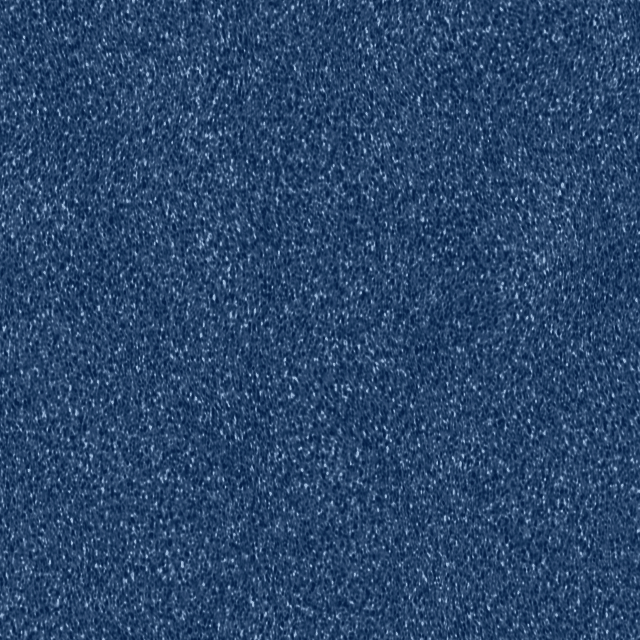
Give the GLSL for this texture, as a three.js fragment shader.

```glsl
// Blue denim-like cloth with fine, pale, upright flecks over a dark ground.
varying vec2 vUv;

// Tones from deep shade to brightest fleck
const vec3 SHADE   = vec3(0.02, 0.12, 0.27);
const vec3 DEEP    = vec3(0.05, 0.16, 0.31);
const vec3 NAVY    = vec3(0.10, 0.22, 0.36);
const vec3 BLUE    = vec3(0.16, 0.27, 0.42);
const vec3 STEEL   = vec3(0.22, 0.33, 0.47);
const vec3 PALE    = vec3(0.29, 0.41, 0.55);
const vec3 FLECK   = vec3(0.42, 0.53, 0.68);
const vec3 GLINT   = vec3(0.62, 0.73, 0.85);

// Cells across and up the canvas for each layer
const vec2 GRAIN_CELLS  = vec2(172.0, 84.0);
const vec2 FINE_CELLS   = vec2(245.0, 155.0);
const vec2 STREAK_CELLS = vec2(85.0, 32.0);
const vec2 PATCH_CELLS  = vec2(7.0, 5.0);

// Layer strengths
const float GRAIN_WEIGHT  = 0.76;
const float FINE_WEIGHT   = 0.69;
const float STREAK_WEIGHT = 0.15;
const float PATCH_WEIGHT  = 0.09;

// Lean of the fibres and its slow wander
const float LEAN         = 0.05;
const float WANDER       = 0.005;
const float WANDER_CELLS = 4.0;

// Dark rim round each splat, which evens out the broad tone
const float RIM = 2.9;
// Scales the summed splats to unit deviation
const float SPLAT_GAIN = 2.34;

vec3 hash3(vec2 cell) {
  vec3 p = fract(vec3(cell.xyx) * vec3(0.1031, 0.1030, 0.0973));
  p += dot(p, p.yxz + 33.33);
  return fract((p.xxy + p.yzz) * p.zyx);
}

// One rimmed splat of random place and sign
float splat(vec2 toCell, vec3 rnd) {
  vec2 offset = toCell - rnd.xy;
  float distSq = min(1.0, dot(offset, offset));
  float falloff = (1.0 - distSq) * (1.0 - distSq);
  return (rnd.z * 2.0 - 1.0) * falloff * (1.0 - RIM * distSq);
}

// Two splats per cell, summed over the neighbouring cells
float splatNoise(vec2 p, float seed) {
  vec2 cell = floor(p);
  float total = 0.0;
  for (int j = -1; j <= 1; j++) {
    for (int i = -1; i <= 1; i++) {
      vec2 neighbour = cell + vec2(float(i), float(j));
      total += splat(p - neighbour, hash3(neighbour + seed));
      total += splat(p - neighbour, hash3(neighbour + seed + 907.0));
    }
  }
  return total * SPLAT_GAIN;
}

// Bends the fibres gently away from upright
vec2 leanFibres(vec2 uv) {
  float drift = splatNoise(uv * WANDER_CELLS, 71.0);
  return uv + vec2(LEAN * uv.y + WANDER * drift, 0.0);
}

// Height in deviations from the mean to cloth tone
vec3 clothTone(float height) {
  vec3 tone = mix(SHADE, DEEP, clamp((height + 2.6) / 1.1, 0.0, 1.0));
  tone = mix(tone, NAVY,  clamp((height + 1.5) / 0.9, 0.0, 1.0));
  tone = mix(tone, BLUE,  clamp((height + 0.6) / 0.76, 0.0, 1.0));
  tone = mix(tone, STEEL, clamp((height - 0.16) / 0.68, 0.0, 1.0));
  tone = mix(tone, PALE,  clamp((height - 0.84) / 0.6, 0.0, 1.0));
  tone = mix(tone, FLECK, clamp((height - 1.44) / 0.61, 0.0, 1.0));
  return mix(tone, GLINT, clamp((height - 2.05) / 1.0, 0.0, 1.0));
}

void main() {
  vec2 fibre = leanFibres(vUv);

  // Fine flecks, longer streaks and broad worn patches
  float height = GRAIN_WEIGHT * splatNoise(fibre * GRAIN_CELLS, 13.0);
  height += FINE_WEIGHT * splatNoise(fibre * FINE_CELLS, 157.0);
  height += STREAK_WEIGHT * splatNoise(fibre * STREAK_CELLS, 311.0);
  height += PATCH_WEIGHT * splatNoise(vUv * PATCH_CELLS, 523.0);

  gl_FragColor = vec4(clothTone(height), 1.0);
}
```
